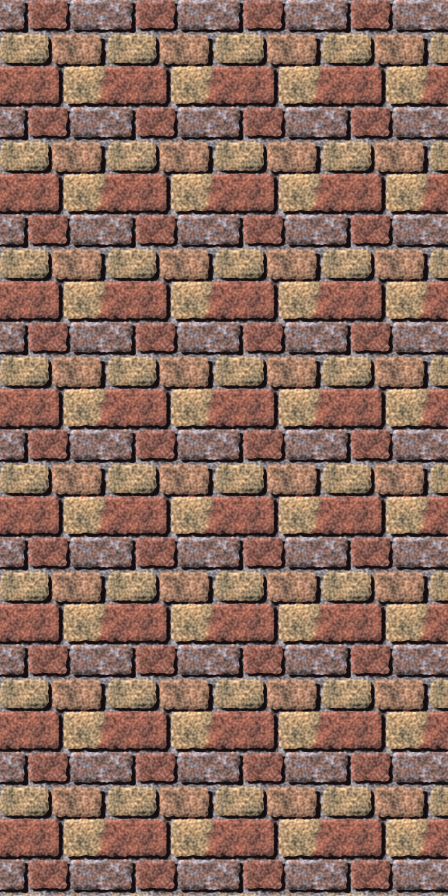
Give the GLSL for this texture, as a Shadertoy shader.

```glsl
struct Brick {
    vec4 rect;      // left, top, right, bottom in tile units, y down
    vec3 tint;
    float radius;   // corner rounding
    float speckle;  // amount of grey-blue flecks
};

const int BRICK_COUNT = 5;
const float TILE_SIZE = 0.24;                 // in canvas widths
const vec2 TILE_ORIGIN = vec2(0.142, 0.1484); // from the top left
const vec2 SHADOW_OFFSET = vec2(0.038, 0.030);
const vec2 TO_LIGHT = vec2(-0.012, -0.016);

const vec3 MORTAR = vec3(0.57, 0.54, 0.55);
const vec3 SHADOW = vec3(0.06, 0.035, 0.045);
const vec3 TAN = vec3(0.68, 0.57, 0.44);
const vec3 BROWN = vec3(0.63, 0.48, 0.39);
const vec3 RED = vec3(0.57, 0.37, 0.32);
const vec3 DUSK = vec3(0.54, 0.42, 0.39);
const vec3 FLECK = vec3(0.56, 0.56, 0.61);

vec2 gradient(vec2 cell, float period) {
    cell = mod(cell, period);
    float angle = 6.2832 * fract(sin(dot(cell, vec2(127.1, 311.7))) * 43758.5);
    return vec2(cos(angle), sin(angle));
}

// Gradient noise that wraps at the tile border
float noise(vec2 p, float period) {
    p *= period;
    vec2 cell = floor(p), f = p - cell;
    vec2 u = f * f * f * (f * (f * 6.0 - 15.0) + 10.0);
    vec2 e = vec2(1.0, 0.0);
    float top = mix(dot(gradient(cell, period), f),
                    dot(gradient(cell + e.xy, period), f - e.xy), u.x);
    float bottom = mix(dot(gradient(cell + e.yx, period), f - e.yx),
                       dot(gradient(cell + e.xx, period), f - e.xx), u.x);
    return mix(top, bottom, u.y);
}

// Signed distance to a rounded brick, wrapped around the tile
float brickDistance(vec2 p, vec4 rect, float radius) {
    vec2 center = 0.5 * (rect.xy + rect.zw);
    vec2 halfSize = 0.5 * (rect.zw - rect.xy);
    vec2 q = abs(fract(p - center + 0.5) - 0.5) - halfSize + radius;
    return length(max(q, 0.0)) + min(max(q.x, q.y), 0.0) - radius;
}

// Lit upper-left rim, dark lower-right rim
float bevel(vec2 p, Brick b, float d) {
    float slope = brickDistance(p + TO_LIGHT, b.rect, b.radius)
                - brickDistance(p - TO_LIGHT, b.rect, b.radius);
    return slope / (2.0 * length(TO_LIGHT)) * smoothstep(-0.055, 0.0, d);
}

vec3 brickFace(vec2 p, Brick b, float d, float grain, float blotch) {
    float flecks = smoothstep(0.0, 0.3, noise(p + 0.37, 19.0) + 0.5 * blotch);
    vec3 color = mix(b.tint, FLECK, b.speckle * flecks);
    color *= 1.0 + grain + 0.3 * blotch + 0.28 * bevel(p, b, d);
    return color + vec3(0.06, 0.0, -0.03) * blotch;
}

void mainImage(out vec4 fragColor, in vec2 fragCoord) {
    vec2 fromTop = vec2(fragCoord.x, iResolution.y - fragCoord.y) / iResolution.x;
    vec2 p = fract((fromTop - TILE_ORIGIN) / TILE_SIZE);
    float edge = 0.8 / (iResolution.x * TILE_SIZE);

    // Shared surface detail
    float grain = 0.48 * noise(p, 41.0) + 0.36 * noise(p, 24.0);
    float blotch = noise(p, 7.0);
    float wobble = 0.018 * noise(p, 13.0) + 0.012 * noise(p, 27.0);

    // The wide brick changes from tan to red along a slanted seam
    float seam = p.x + 0.35 * p.y - 0.42 + 0.06 * noise(p, 9.0);
    vec3 wideTint = mix(TAN, RED, smoothstep(-0.025, 0.025, seam));

    Brick bricks[BRICK_COUNT] = Brick[BRICK_COUNT](
        Brick(vec4(0.0, 0.0, 0.957, 0.345), wideTint, 0.055, 0.0),
        Brick(vec4(0.065, 0.382, 0.633, 0.650), DUSK, 0.025, 0.75),
        Brick(vec4(0.676, 0.385, 1.030, 0.645), RED, 0.030, 0.2),
        Brick(vec4(-0.109, 0.700, 0.351, 0.975), BROWN, 0.040, 0.1),
        Brick(vec4(0.405, 0.700, 0.860, 0.970), TAN, 0.075, 0.1)
    );

    // Mortar with the shadows cast on it
    vec3 color = MORTAR * (1.0 + 1.1 * grain);
    float shade = 0.0;
    for (int i = 0; i < BRICK_COUNT; i++) {
        float d = brickDistance(p - SHADOW_OFFSET, bricks[i].rect, bricks[i].radius);
        shade = max(shade, smoothstep(0.012, -0.012, d + wobble));
    }
    color = mix(color, SHADOW, 0.96 * shade);

    // Brick faces
    for (int i = 0; i < BRICK_COUNT; i++) {
        float d = brickDistance(p, bricks[i].rect, bricks[i].radius) + wobble;
        vec3 face = brickFace(p, bricks[i], d, grain, blotch);
        color = mix(color, face, smoothstep(edge, -edge, d));
    }

    fragColor = vec4(clamp(color, 0.0, 1.0), 1.0);
}
```
